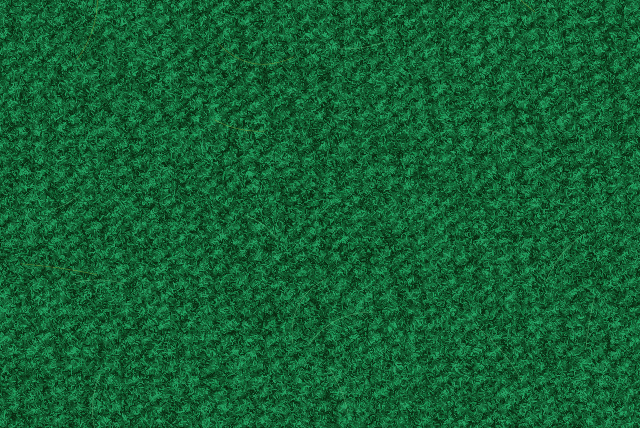
Reproduce this texture procedurally as a WebGL 1 fragment shader.

```glsl
precision highp float;
// Green felted wool over a diagonal twill weave.
// Cellular noise on a sheared lattice forms slanted ribs of tufts; layers of fine,
// randomly turned fibres cover them, with a few long stray hairs on top.

uniform vec2 u_resolution;

#define TUFT_GRID vec2(21.0, 31.0) // tufts per canvas height, across and up
#define TWILL_SHIFT 0.9            // sideways step of each tuft row
#define TUFT_CONTRAST 0.33
#define FIBRE_GRID 108.0           // fibre cells per canvas height
#define FIBRE_WIDTH 0.001          // half width, in canvas heights
#define FIBRE_CONTRAST 1.08
#define HAIR_GRID 8.0
#define HAIR_WIDTH 0.0008
#define HAIR_AMOUNT 0.18           // share of cells that hold a hair
#define NAP_ANGLE 0.75             // main fibre direction, in radians
#define RIB_ANGLE 0.6              // slant of the ribs, in radians

const vec3 SHADOW = vec3(0.03, 0.16, 0.06);
const vec3 WOOL = vec3(0.075, 0.395, 0.21);
const vec3 HIGHLIGHT = vec3(0.14, 0.64, 0.39);
const vec3 COOL_TINT = vec3(0.07, -0.01, 0.035);
const vec3 PALE_HAIR = vec3(0.36, 0.72, 0.47);
const vec3 STRAW_HAIR = vec3(0.52, 0.60, 0.22);

float hash(vec2 p) {
  vec3 q = fract(vec3(p.xyx) * 0.1031);
  q += dot(q, q.yzx + 33.33);
  return fract((q.x + q.y) * q.z);
}

vec2 hash2(vec2 p) {
  return vec2(hash(p + 17.3), hash(p + 71.9));
}

vec2 rotate(vec2 v, float angle) {
  float c = cos(angle), s = sin(angle);
  return vec2(c * v.x + s * v.y, c * v.y - s * v.x);
}

// Slow unevenness, from layered sines
float waves(vec2 p) {
  return (sin(p.x * 9.0 + 2.0 * sin(p.y * 5.0))
        + sin(p.y * 13.0 - p.x * 7.0 + 1.7)
        + sin(p.x * 23.0 + p.y * 19.0)) / 3.0;
}

// Height of the slanted tufts: 1 on a crown, 0 in a gap
float tuftHeight(vec2 p) {
  vec2 g = p * TUFT_GRID;
  g.x -= TWILL_SHIFT * g.y;
  vec2 cell = floor(g);
  float nearest = 4.0;
  for (int j = -1; j <= 1; j++) {
    for (int i = -1; i <= 1; i++) {
      vec2 id = cell + vec2(float(i), float(j));
      vec2 d = g - id - 0.5 - 0.25 * (hash2(id) - 0.5);
      d.x += TWILL_SHIFT * d.y;
      d = rotate(d * TUFT_GRID.y / TUFT_GRID, RIB_ANGLE) * vec2(0.5, 1.1);
      nearest = min(nearest, length(d) + 0.14 * hash(id + 5.7));
    }
  }
  return 1.0 - smoothstep(0.1, 0.6, nearest);
}

// Bent strands, one per cell: x is coverage, y a random value of the strand
vec2 strands(vec2 p, float grid, float width, float spread, float seed) {
  vec2 g = p * grid + seed * vec2(0.37, 0.61);
  vec2 cell = floor(g);
  float soft = 0.5 / u_resolution.y;
  vec2 best = vec2(0.0);
  for (int j = -1; j <= 1; j++) {
    for (int i = -1; i <= 1; i++) {
      vec2 id = cell + vec2(float(i), float(j));
      vec2 key = id + seed * 13.7;
      vec2 rnd = hash2(key);
      vec2 d = g - id - hash2(key + 39.1);
      d = rotate(d, NAP_ANGLE + (rnd.x - 0.5) * spread);
      d.y += (rnd.y - 0.5) * d.x * d.x;
      d.x = max(abs(d.x) - mix(0.25, 0.75, hash(key + 8.3)), 0.0);
      float dist = length(d) / grid;
      float cover = 1.0 - smoothstep(max(width - soft, 0.0), width + soft, dist);
      if (cover > best.x) best = vec2(cover, hash(key + 53.1));
    }
  }
  return best;
}

void main() {
  vec2 p = gl_FragCoord.xy / u_resolution.y;

  // Weave, slightly pulled out of line
  vec2 pull = 0.006 * vec2(waves(p), waves(p.yx + 3.1));
  float body = 0.53 + TUFT_CONTRAST * (tuftHeight(p + pull) - 0.5) + 0.02 * waves(p * 0.7 + 8.0);

  // Fibre layers, from the ground up
  float tone = body - 0.12;
  float tint = 0.0;
  for (int k = 0; k < 5; k++) {
    float layer = float(k);
    vec2 fibre = strands(p, FIBRE_GRID * (1.0 + 0.09 * layer), FIBRE_WIDTH, 3.6, layer + 1.0);
    float shade = body + FIBRE_CONTRAST * (fibre.y - 0.5);
    tone = mix(tone, shade, fibre.x);
    tint = mix(tint, fract(fibre.y * 7.0) - 0.45, fibre.x);
  }

  // Dyed wool colours
  tone = clamp(tone, 0.0, 1.0);
  vec3 color = mix(SHADOW, WOOL, min(tone * 2.0, 1.0));
  color = mix(color, HIGHLIGHT, max(tone * 2.0 - 1.0, 0.0));
  color += COOL_TINT * tint * smoothstep(0.2, 0.6, tone);

  // Stray hairs, a few of them straw coloured
  vec2 hair = strands(p, HAIR_GRID, HAIR_WIDTH, 6.0, 9.0);
  vec3 hairColor = mix(PALE_HAIR, STRAW_HAIR, step(hair.y, HAIR_AMOUNT * 0.15));
  float hairCover = hair.x * step(hair.y, HAIR_AMOUNT) * (0.3 + 0.4 * body);
  color = mix(color, hairColor, hairCover);

  gl_FragColor = vec4(clamp(color, 0.0, 1.0), 1.0);
}
```
